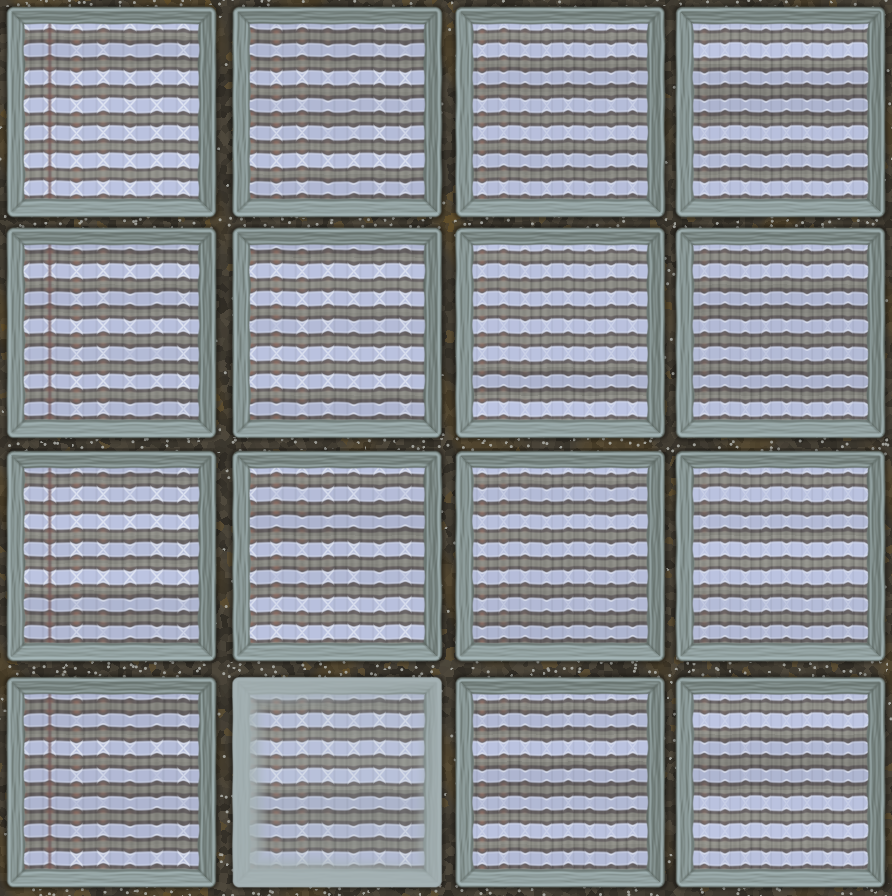
Write a WebGL 1 fragment shader that draws this texture.

```glsl
precision highp float;
// A four by four wall of ribbed glass blocks set in dark, gritty mortar.
// Rounded-box distances shape the bevelled rims, periodic waves draw the
// ribs and their crossings, and cellular noise scatters the mortar grit.
uniform vec2 u_resolution;

const float BLOCKS = 4.0;
const float PI = 3.14159;
const float BLOCK_HALF = 0.469;
const float RIM_WIDTH = 0.079;
const float RIB_PITCH = 0.1232;

const vec3 MORTAR = vec3(0.26, 0.24, 0.20);
const vec3 OCHRE = vec3(0.40, 0.31, 0.14);
const vec3 GLASS = vec3(0.49, 0.54, 0.53);
const vec3 GLASS_DARK = vec3(0.33, 0.37, 0.35);
const vec3 GLASS_LIGHT = vec3(0.67, 0.74, 0.75);
const vec3 RIB_DARK = vec3(0.40, 0.38, 0.385);
const vec3 RIB_GREY = vec3(0.54, 0.54, 0.515);
const vec3 RIB_SKY = vec3(0.71, 0.74, 0.85);
const vec3 GLINT = vec3(0.90, 0.92, 0.96);
const vec3 RUST = vec3(0.62, 0.44, 0.38);

float hash(vec2 p) {
  return fract(sin(dot(p, vec2(127.1, 311.7))) * 4375.85);
}

// Signed offset from the nearest whole number
float centred(float x) { return fract(x + 0.5) - 0.5; }

// Soft line around x = 0
float line(float x, float width) { return 1.0 - smoothstep(0.0, width, abs(x)); }

float roundBox(vec2 p, float halfSize, float radius) {
  vec2 q = abs(p) - halfSize + radius;
  return length(max(q, 0.0)) + min(max(q.x, q.y), 0.0) - radius;
}

// Wrapping cellular noise: x = distance to nearest grain, y = its random value
vec2 grains(vec2 uv, float count) {
  vec2 g = uv * count, base = floor(g), best = vec2(9.0, 0.0);
  for (int j = -1; j <= 1; j++) {
    for (int i = -1; i <= 1; i++) {
      vec2 c = base + vec2(float(i), float(j)), k = mod(c, count);
      float d = length(c + vec2(hash(k), hash(k + 37.3)) - g);
      if (d < best.x) best = vec2(d, hash(k + 71.9));
    }
  }
  return best;
}

vec3 mortar(vec2 uv, vec2 p) {
  vec2 coarse = grains(uv, 130.0), fine = grains(uv, 210.0);
  float level = smoothstep(0.44, 0.48, abs(p.y));
  float patches = sin(uv.x * 6.0 * PI + 1.0) * sin(uv.y * 10.0 * PI + 2.0 * sin(uv.x * 8.0 * PI));
  vec3 c = MORTAR * (0.72 + 0.5 * coarse.y);
  c = mix(c, OCHRE, 0.35 * smoothstep(0.2, 0.9, patches) + 0.4 * step(0.95, coarse.y));
  float speck = step(mix(0.96, 0.84, level), fine.y) * (1.0 - smoothstep(0.2, 0.5, fine.x));
  return mix(c, vec3(0.72, 0.73, 0.71), speck * 0.8);
}

// Bevelled edge: depth is the distance in from the outline
vec3 rim(vec2 p, float depth, float seed) {
  bool upright = abs(p.x) > abs(p.y);
  float along = upright ? p.y : p.x;
  float bend = 1.4 * sin(along * 11.0 + seed * 6.0) + 0.6 * sin(along * 29.0 + seed * 15.0);
  float streak = sin(depth * 190.0 + bend) * 0.6 + sin(depth * 410.0 - bend * 1.7) * 0.4;
  float light = upright ? -0.12 * sign(p.x) - 0.08 : -0.22 * sign(p.y) + 0.04;
  vec3 c = mix(GLASS, GLASS_LIGHT, clamp(light + 0.22 * streak + 0.15, 0.0, 1.0));
  c = mix(c, GLASS_DARK, clamp(-light - 0.35 * streak, 0.0, 0.7));
  c = mix(c, GLASS_LIGHT, 0.65 * line(depth - 0.013, 0.010) + 0.5 * line(depth - 0.064, 0.009));
  c = mix(c, GLASS_DARK, 0.7 * line(depth, 0.009) + 0.55 * line(depth - 0.076, 0.012));
  float mitre = line(abs(p.x) - abs(p.y), 0.016) * smoothstep(0.01, 0.04, depth);
  return mix(c, GLASS_DARK, 0.45 * mitre);
}

vec3 ribs(vec2 p, vec2 id, float seed) {
  float right = smoothstep(0.5, 2.5, id.x);
  float row = (p.y - 0.276 + 0.002 * sin(p.x * 23.0 + seed * 6.0)) / RIB_PITCH;
  float col = (p.x + 0.157) / mix(0.12, 0.092, right);
  float v = abs(centred(row)), u = abs(centred(col));
  float tone = hash(vec2(floor(row + 0.5), 3.0) + id * 7.0) - 0.5;
  float node = exp(-u * u * 45.0);
  float edge = 0.255 - 0.07 * node + 0.035 * tone;
  // Dark and grey bands with a fine cross grid
  vec3 c = mix(RIB_DARK, RIB_GREY, smoothstep(0.34, 0.42, v + 0.03 * node));
  c *= 1.0 + 0.12 * tone - 0.12 * line(u - 0.28, 0.09) + 0.04 * sin(p.x * 170.0 + seed * 9.0);
  float warm = 1.0 - smoothstep(-0.25, 0.25, p.x + 0.12 * id.x);
  c = mix(c, RUST, node * warm * 0.65 * line(v - 0.32, 0.13));
  // Sky bands with bright lips and crossed glints
  vec3 sky = RIB_SKY * (1.0 + 0.1 * tone - 0.05 * line(u - 0.25, 0.08));
  c = mix(c, sky, 1.0 - smoothstep(edge - 0.05, edge + 0.05, v));
  c = mix(c, GLINT, line(v - edge + 0.03, 0.06) * mix(0.3, 0.75, node));
  float cross = line(v - u * 1.1, 0.09) * (1.0 - smoothstep(0.18, 0.28, u));
  float glow = mix(0.8, 0.3, right) * smoothstep(-0.5, 0.2, tone + 0.2 * sin(col * 1.7 + seed * 8.0));
  c = mix(c, GLINT, cross * glow);
  // Stained seam in the first column of blocks
  float seam = line(p.x + 0.277, 0.013) * (1.0 - step(0.5, id.x));
  return mix(c, vec3(0.43, 0.33, 0.34), 0.65 * seam);
}

void main() {
  vec2 uv = gl_FragCoord.xy / u_resolution;
  vec2 cell = uv * BLOCKS, id = floor(cell);
  vec2 shift = vec2(0.014 * sin(id.x * PI / 3.0), 0.018 * sin((id.y + 0.5) * PI / 3.5));
  vec2 p = fract(cell) - 0.5 - shift;
  float seed = hash(id + 5.0), px = BLOCKS / u_resolution.y;
  float wobble = 0.0015 * sin(p.x * 31.0 + seed * 9.0) * sin(p.y * 27.0);
  float depth = wobble - roundBox(p, BLOCK_HALF, 0.03);
  vec3 glass = mix(rim(p, depth, seed), ribs(p, id, seed),
    smoothstep(RIM_WIDTH - px, RIM_WIDTH + px, depth + 0.003 * sin(p.y * 2.0 * PI / RIB_PITCH)));
  // One block in the lowest row is clouded, mostly at its edges
  float clouded = line(id.x - 1.0, 0.5) * line(id.y, 0.5);
  float haze = 0.14 + 0.72 * (1.0 - smoothstep(0.05, 0.15, depth + 0.06 * p.x + 0.03 * p.y));
  glass = mix(glass, vec3(0.65, 0.70, 0.71), clouded * haze);
  vec3 bed = mortar(uv, p) * mix(0.7, 1.0, smoothstep(0.0, 0.025, -depth));
  gl_FragColor = vec4(mix(bed, glass, smoothstep(-px, px, depth)), 1.0);
}
```
